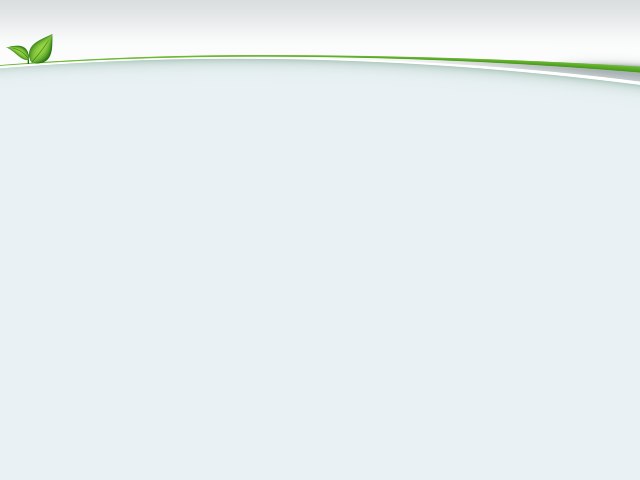
Write a WebGL 2 fragment shader that draws this background.

```glsl
#version 300 es
precision highp float;
// A pale page under a bright header, parted by a sweeping green ribbon with a sprout.
// Each ribbon edge is a two-sided parabola; the leaves are bent sine profiles.
// Lengths are in canvas heights, and depth is measured down from the top edge.
uniform vec2 u_resolution;
out vec4 fragColor;

const float PI = 3.14159265;
const vec3 PAGE = vec3(0.914, 0.945, 0.957);
const vec3 HEADER_TOP = vec3(0.847, 0.863, 0.863);
const vec3 HEADER_LOW = vec3(0.988, 0.990, 0.990);
const vec3 SHADOW = vec3(0.66, 0.77, 0.72);
const vec3 STEEL = vec3(0.60, 0.64, 0.65);
const vec3 RIBBON_LIGHT = vec3(0.43, 0.73, 0.20);
const vec3 RIBBON_DARK = vec3(0.27, 0.60, 0.09);
const vec3 LEAF_LIGHT = vec3(0.60, 0.84, 0.27);
const vec3 LEAF_DARK = vec3(0.08, 0.40, 0.04);

// Depth of an arch: apex = (x, depth), bend = curvature left and right of it.
float arch(float x, vec2 apex, vec2 bend) {
    float dx = x - apex.x;
    return apex.y + dx * dx * (dx < 0.0 ? bend.x : bend.y);
}

// Smooth coverage of the region where the signed distance is negative.
float cover(float dist, float pixel) {
    return 1.0 - smoothstep(-0.6 * pixel, 0.6 * pixel, dist);
}

float segmentDistance(vec2 p, vec2 a, vec2 b) {
    vec2 ab = b - a;
    return length(p - a - ab * clamp(dot(p - a, ab) / dot(ab, ab), 0.0, 1.0));
}

// Paints a leaf from base to tip, shaded across its width, with a dark midrib.
vec3 paintLeaf(vec3 under, vec2 p, vec2 base, vec2 tip, float halfWidth, float bow, float pixel) {
    vec2 axis = tip - base;
    float len = length(axis);
    vec2 dir = axis / len;
    vec2 rel = p - base;
    float along = dot(rel, dir) / len;
    float t = clamp(along, 0.0, 1.0);
    float side = dot(rel, vec2(-dir.y, dir.x)) - bow * 4.0 * t * (1.0 - t);
    float width = halfWidth * sin(PI * pow(t, 0.7));
    float dist = max((abs(side) - width) * 0.8, (abs(along - 0.5) - 0.5) * len);

    float across = clamp(abs(side) / max(width, 0.0001), 0.0, 1.0);
    float light = (1.0 - across * across) * (0.55 + 0.3 * sin(PI * t));
    light += 0.25 * smoothstep(-halfWidth, halfWidth, side);
    vec3 color = mix(LEAF_DARK, LEAF_LIGHT, clamp(light, 0.0, 1.0));
    float rib = cover(abs(side) - 0.0008, pixel) * (1.0 - smoothstep(0.65, 0.9, t));
    color = mix(color, LEAF_DARK, 0.6 * rib);
    return mix(under, color, cover(dist, pixel));
}

// Header gradient, ribbon, silver wedge, white rim and the shadow beneath.
vec3 paintBackdrop(float x, float depth, float pixel) {
    float ribbonTop = arch(x, vec2(0.538, 0.1146), vec2(0.072, 0.0384));
    float ribbonLow = arch(x, vec2(0.538, 0.1181), vec2(0.066, 0.0522));
    float rimLow = arch(x, vec2(0.486, 0.1224), vec2(0.0845, 0.0760));
    float rimTop = rimLow - mix(0.003, 0.007, smoothstep(0.6, 1.333, x));

    // Page and soft shadow
    float below = max(depth - rimLow, 0.0);
    float strength = mix(0.55, 0.9, smoothstep(0.0, 0.35, x));
    vec3 color = mix(PAGE, SHADOW, strength * exp(-below / 0.011));

    // Header with a dim patch at the far right
    vec3 header = mix(HEADER_TOP, HEADER_LOW, smoothstep(-0.02, 0.11, depth));
    float dim = exp(-max(ribbonTop - depth, 0.0) / 0.006);
    header = mix(header, STEEL, 0.85 * dim * smoothstep(1.12, 1.333, x));

    // Silver wedge and white rim
    float silver = smoothstep(0.75, 1.3, x);
    vec3 wedge = mix(vec3(0.97), STEEL, silver * 0.85);
    wedge += 0.12 * silver * smoothstep(ribbonLow, rimLow, depth);
    color = mix(color, vec3(1.0), cover(depth - rimLow, pixel));
    color = mix(color, wedge, cover(depth - rimTop, pixel));

    // Header and green ribbon
    color = mix(color, header, cover(depth - ribbonTop, pixel));
    float across = clamp((depth - ribbonTop) / max(ribbonLow - ribbonTop, 0.001), 0.0, 1.0);
    vec3 ribbon = mix(RIBBON_LIGHT, RIBBON_DARK, across * smoothstep(0.2, 1.1, x));
    float band = cover(max(ribbonTop - depth, depth - ribbonLow), pixel);
    return mix(color, ribbon, band);
}

void main() {
    vec2 p = gl_FragCoord.xy / u_resolution.y;
    float pixel = 1.0 / u_resolution.y;
    vec3 color = paintBackdrop(p.x, 1.0 - p.y, pixel);

    // Sprout
    float stem = segmentDistance(p, vec2(0.059, 0.868), vec2(0.059, 0.879)) - 0.0014;
    color = mix(color, LEAF_DARK, cover(stem, pixel));
    color = paintLeaf(color, p, vec2(0.060, 0.876), vec2(0.014, 0.901), 0.0108, -0.007, pixel);
    color = paintLeaf(color, p, vec2(0.066, 0.870), vec2(0.109, 0.929), 0.0215, -0.002, pixel);
    fragColor = vec4(color, 1.0);
}
```
